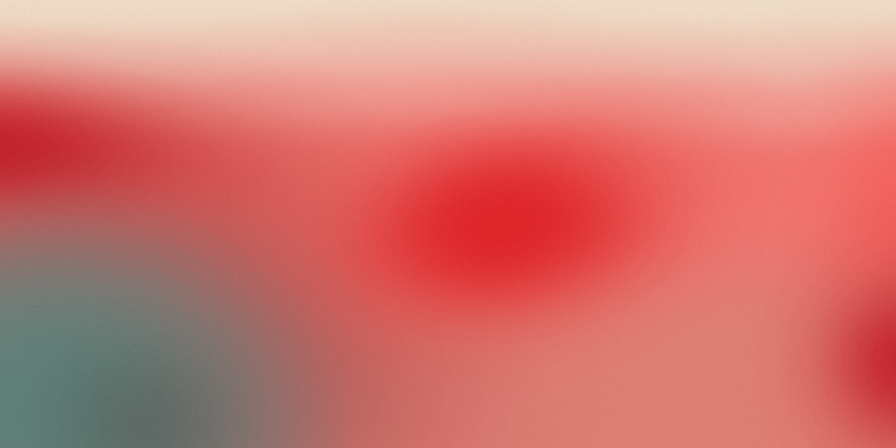
Give the GLSL for this background, as a WebGL 2 fragment shader.

```glsl
#version 300 es
precision highp float;

uniform vec2 u_resolution;
out vec4 fragColor;

#define BANDS 14.0
#define BAND_STRENGTH 0.35
#define WARP 0.012
#define GRAIN 0.012
#define GRAIN_CELLS 256.0
#define CREAM vec3(0.93, 0.86, 0.77)
#define CORAL vec3(0.94, 0.47, 0.45)
#define SALMON vec3(0.87, 0.50, 0.46)
#define DUSK vec3(0.73, 0.33, 0.32)
#define SCARLET vec3(0.87, 0.14, 0.16)
#define CRIMSON vec3(0.76, 0.12, 0.16)
#define TEAL vec3(0.37, 0.51, 0.48)

float hash(vec2 p) {
    return fract(sin(dot(p, vec2(127.1, 311.7))) * 43758.5453);
}

float noise(vec2 p) {
    vec2 cell = floor(p), f = fract(p);
    f = f * f * (3.0 - 2.0 * f);
    float low = mix(hash(cell), hash(cell + vec2(1.0, 0.0)), f.x);
    float high = mix(hash(cell + vec2(0.0, 1.0)), hash(cell + 1.0), f.x);
    return mix(low, high, f.y);
}

// Soft terraces that leave faint contour lines in a gradient
float terrace(float w) {
    float s = w * BANDS;
    float stepped = (floor(s) + smoothstep(0.3, 0.7, fract(s))) / BANDS;
    return mix(w, stepped, BAND_STRENGTH);
}

// Elliptical glow; a larger hardness gives a flatter middle and steeper rim
float glow(vec2 p, vec2 center, vec2 radius, float tilt, float hardness) {
    vec2 d = p - center;
    float c = cos(tilt), s = sin(tilt);
    d = vec2(c * d.x + s * d.y, c * d.y - s * d.x) / radius;
    return terrace(exp(-pow(dot(d, d) + 1e-5, hardness)));
}

// Cream sky falling through blush and coral to salmon
vec3 backdrop(vec2 p) {
    float y = p.y + 0.015 * sin(p.x * 4.5 + 0.6);
    vec3 blush = vec3(0.93, 0.75, 0.69);
    vec3 rose = vec3(0.94, 0.61, 0.57);
    vec3 color = mix(SALMON, CORAL, terrace(smoothstep(0.25, 0.58, y)));
    color = mix(color, rose, terrace(smoothstep(0.64, 0.79, y)));
    color = mix(color, blush, terrace(smoothstep(0.77, 0.90, y)));
    return mix(color, CREAM, terrace(smoothstep(0.87, 1.0, y)));
}

void main() {
    vec2 p = gl_FragCoord.xy / u_resolution.y;
    p.x *= 2.0 * u_resolution.y / u_resolution.x;
    vec2 q = p + WARP * (vec2(noise(p * 5.0), noise(p * 5.0 + 17.0)) - 0.5);

    vec3 color = backdrop(q);

    // Dusky veil around the lower left
    color = mix(color, DUSK, 0.92 * glow(q, vec2(0.30, 0.25), vec2(0.72, 0.45), -0.2, 1.6));

    // Red band at the left edge
    color = mix(color, vec3(0.84, 0.30, 0.29), 0.75 * glow(q, vec2(0.05, 0.65), vec2(0.70, 0.17), -0.08, 1.1));
    color = mix(color, CRIMSON, 0.95 * glow(q, vec2(-0.04, 0.67), vec2(0.37, 0.125), -0.05, 1.1));

    // Central halo and its scarlet core
    color = mix(color, vec3(0.91, 0.32, 0.31), 0.9 * glow(q, vec2(1.16, 0.50), vec2(0.43, 0.23), 0.25, 1.3));
    color = mix(color, SCARLET, 0.95 * glow(q, vec2(1.12, 0.495), vec2(0.27, 0.165), 0.1, 1.3));

    // Warm right edge with a deep lower corner
    color = mix(color, vec3(0.96, 0.36, 0.34), 0.8 * glow(q, vec2(2.04, 0.54), vec2(0.20, 0.20), 0.0, 1.0));
    color = mix(color, CRIMSON, 0.92 * glow(q, vec2(2.03, 0.19), vec2(0.19, 0.20), 0.0, 1.0));

    // Grey rim, then teal and slate in the lower left
    color = mix(color, vec3(0.54, 0.47, 0.46), 0.9 * glow(q, vec2(0.15, 0.06), vec2(0.56, 0.44), -0.1, 2.0));
    vec3 pool = mix(TEAL, vec3(0.35, 0.41, 0.39), glow(q, vec2(0.37, 0.05), vec2(0.24, 0.20), 0.0, 1.0));
    color = mix(color, pool, glow(q, vec2(0.13, 0.08), vec2(0.43, 0.33), -0.1, 1.5));

    // Fine grain
    color += GRAIN * (hash(floor(p * GRAIN_CELLS)) - 0.5);
    fragColor = vec4(clamp(color, 0.0, 1.0), 1.0);
}
```
